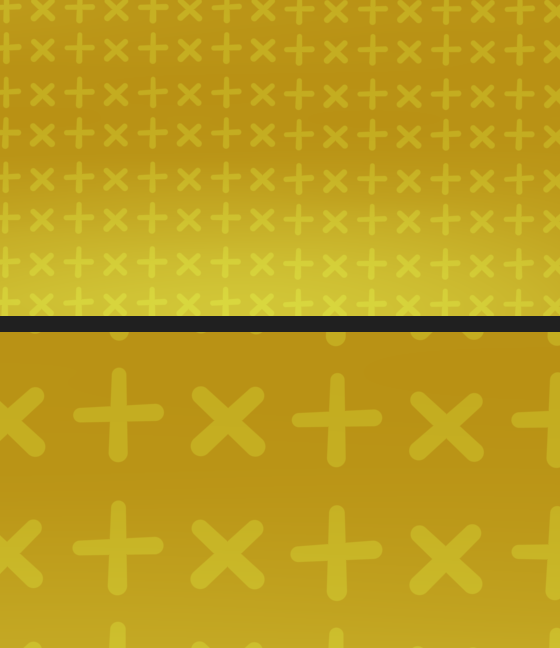
Top: the whole. Bottom: its middle third, enlarged.
A Shadertoy shader for this pattern:

```glsl
// Lengths are fractions of the canvas height
const vec2 PITCH = vec2(0.1162, 0.1343);
const vec2 FIRST_MARK = vec2(0.0197, 0.0227);  // from the top left
const float ODD_ROW_RISE = 0.0060;
const float CROSS_DROP = 0.0075;
const float RIGHT_BLOCK_COLUMN = 8.0;
const vec2 RIGHT_BLOCK_SHIFT = vec2(-0.0020, 0.0055);
const float ROW_DRIFT = -0.0006;
const vec2 PLUS_REACH = vec2(0.0395, 0.0410);
const vec2 CROSS_REACH = vec2(0.0285, 0.0268);
const float THIN = 0.0078;
const float THICK = 0.0102;
const float TILT_JITTER = 0.07;
const float WIDTH_JITTER = 0.0010;
const float STREAK_STRENGTH = 0.05;
const float GLOW_TOP = 0.62;

const vec3 GROUND_DARK = vec3(0.725, 0.570, 0.080);
const vec3 GROUND_LIGHT = vec3(0.820, 0.775, 0.215);
const vec3 MARK_DARK = vec3(0.768, 0.675, 0.125);
const vec3 MARK_LIGHT = vec3(0.850, 0.845, 0.245);

float hash(vec2 p) {
    vec3 q = fract(p.xyx * vec3(0.1031, 0.1030, 0.0973));
    q += dot(q, q.yzx + 33.33);
    return fract((q.x + q.y) * q.z);
}

float valueNoise(vec2 p) {
    vec2 i = floor(p), f = fract(p);
    f = f * f * (3.0 - 2.0 * f);
    return mix(mix(hash(i), hash(i + vec2(1, 0)), f.x),
               mix(hash(i + vec2(0, 1)), hash(i + vec2(1, 1)), f.x), f.y);
}

// Round-ended brush stroke whose radius runs from ra to rb
float stroke(vec2 p, vec2 a, vec2 b, float ra, float rb) {
    vec2 ab = b - a;
    float h = clamp(dot(p - a, ab) / dot(ab, ab), 0.0, 1.0);
    return length(p - a - h * ab) - mix(ra, rb, h);
}

float plusMark(vec2 p, float tilt) {
    float upright = stroke(p, vec2(tilt, -1.0) * PLUS_REACH.y,
                           vec2(0.03, 1.0) * PLUS_REACH.y, THICK, THIN);
    float bar = stroke(p, vec2(-1.0, -0.03 - tilt) * PLUS_REACH.x,
                       vec2(1.0, 0.03 + tilt) * PLUS_REACH.x, THIN, THICK * 0.9);
    return min(upright, bar);
}

float crossMark(vec2 p, float tilt) {
    vec2 lean = vec2(tilt, -tilt) * CROSS_REACH;
    vec2 rising = CROSS_REACH + lean;
    vec2 falling = CROSS_REACH * vec2(1, -1) + lean;
    return min(stroke(p, -rising, rising, THICK, THIN * 1.15),
               stroke(p, -falling, falling, THIN * 1.15, THICK));
}

// Distance to the mark of the current cell, alternating by column
float markField(vec2 uv) {
    vec2 q = vec2(uv.x, 1.0 - uv.y) - FIRST_MARK;
    vec2 id = floor(q / PITCH + 0.5);
    float isCross = mod(id.x, 2.0);

    vec2 shift = vec2(id.y * ROW_DRIFT, isCross * CROSS_DROP);
    shift.y -= mod(id.y, 2.0) * ODD_ROW_RISE;
    shift += step(RIGHT_BLOCK_COLUMN, id.x) * RIGHT_BLOCK_SHIFT;

    vec2 p = (q - id * PITCH - shift) * vec2(1, -1);
    float tilt = (hash(id + 17.0) - 0.5) * TILT_JITTER;
    float d = isCross > 0.5 ? crossMark(p, tilt) : plusMark(p, tilt);
    return d - (hash(id + 53.0) - 0.5) * WIDTH_JITTER;
}

// Glow from the bottom, weaker at the sides, with faint level streaks
float lightLevel(vec2 st) {
    float glow = 1.0 - smoothstep(0.0, GLOW_TOP, st.y);
    float side = st.x - 0.47;
    glow *= 1.0 - side * side * (side > 0.0 ? 1.4 : 0.8);
    float corner = 0.15 * (1.0 - st.x) * smoothstep(0.7, 1.0, st.y);
    float streak = valueNoise(st * vec2(3.0, 16.0)) - 0.5;
    return clamp(glow + corner + streak * STREAK_STRENGTH, 0.0, 1.0);
}

void mainImage(out vec4 fragColor, in vec2 fragCoord) {
    vec2 uv = fragCoord / iResolution.y;
    float light = lightLevel(fragCoord / iResolution.xy);
    float soft = 0.9 / iResolution.y;

    vec3 ground = mix(GROUND_DARK, GROUND_LIGHT, light);
    vec3 mark = mix(MARK_DARK, MARK_LIGHT, light);
    float cover = 1.0 - smoothstep(-soft, soft, markField(uv));
    fragColor = vec4(mix(ground, mark, cover), 1.0);
}
```
